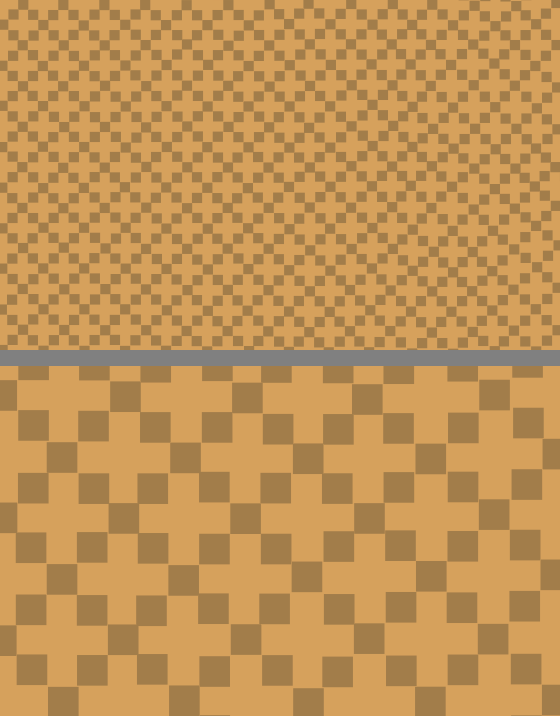
Top: the whole. Bottom: its middle third, enlarged.
Write a Shadertoy shader that draws this pattern.

```glsl
// Light plus shapes outlined by dark squares on a slightly drifting grid.

const float ROWS = 34.286;             // square widths per canvas height
const vec2 ORIGIN = vec2(0.25, 0.43);  // centre of the first cell, from top left
const vec3 SAND = vec3(0.84, 0.63, 0.36);
const vec3 BROWN = vec3(0.635, 0.49, 0.29);

// Sine-free hash giving two values in 0..1
vec2 hash22(vec2 p) {
    vec3 q = fract(p.xyx * vec3(0.1031, 0.1030, 0.0973));
    q += dot(q, q.yzx + 33.33);
    return fract((q.xx + q.yz) * q.zy);
}

// Smooth two-channel value noise in -1..1
vec2 noise22(vec2 p) {
    vec2 i = floor(p);
    vec2 f = fract(p);
    f = f * f * (3.0 - 2.0 * f);
    vec2 low = mix(hash22(i), hash22(i + vec2(1, 0)), f.x);
    vec2 high = mix(hash22(i + vec2(0, 1)), hash22(i + vec2(1, 1)), f.x);
    return 2.0 * mix(low, high, f.y) - 1.0;
}

// Odd crossings are all filled; even ones alternate, leaving open pluses
bool isDark(vec2 cell) {
    vec2 parity = mod(cell, 2.0);
    bool odd = parity.x > 0.5 && parity.y > 0.5;
    bool even = parity.x < 0.5 && parity.y < 0.5;
    return odd || (even && mod(cell.x + cell.y, 4.0) > 1.0);
}

// Centre of a cell, with drift that grows toward the right
vec2 cellCentre(vec2 cell) {
    vec2 pitch = vec2(1.003, 0.9957 + 0.00015 * cell.x);
    float looseness = mix(0.06, 0.28, smoothstep(18.0, 50.0, cell.x));
    vec2 drift = looseness * noise22(cell / 6.0 + 40.0);
    vec2 jitter = 0.08 * (hash22(cell + 90.0) - 0.5);
    vec2 fromLift = (cell - vec2(53.0, 24.5)) / 5.0;
    vec2 lift = vec2(0.08, -0.32) * exp(-dot(fromLift, fromLift));
    return ORIGIN + cell * pitch + drift + jitter + lift;
}

// Smooth coverage of a unit square around the origin
float squareCoverage(vec2 p, float pixel) {
    vec2 side = clamp(0.5 + (0.5 - abs(p)) / pixel, 0.0, 1.0);
    return side.x * side.y;
}

// Strongest coverage among the nearby squares
float pattern(vec2 p, float pixel) {
    vec2 base = round((p - ORIGIN) / vec2(1.003, 1.0));
    float dark = 0.0;
    for (int y = -1; y <= 1; y++) {
        for (int x = -1; x <= 1; x++) {
            vec2 cell = base + vec2(x, y);
            if (isDark(cell)) {
                dark = max(dark, squareCoverage(p - cellCentre(cell), pixel));
            }
        }
    }
    return dark;
}

void mainImage(out vec4 fragColor, in vec2 fragCoord) {
    float pixel = ROWS / iResolution.y;
    vec2 fromTop = vec2(fragCoord.x, iResolution.y - fragCoord.y) * pixel;
    fragColor = vec4(mix(SAND, BROWN, pattern(fromTop, pixel)), 1.0);
}
```
